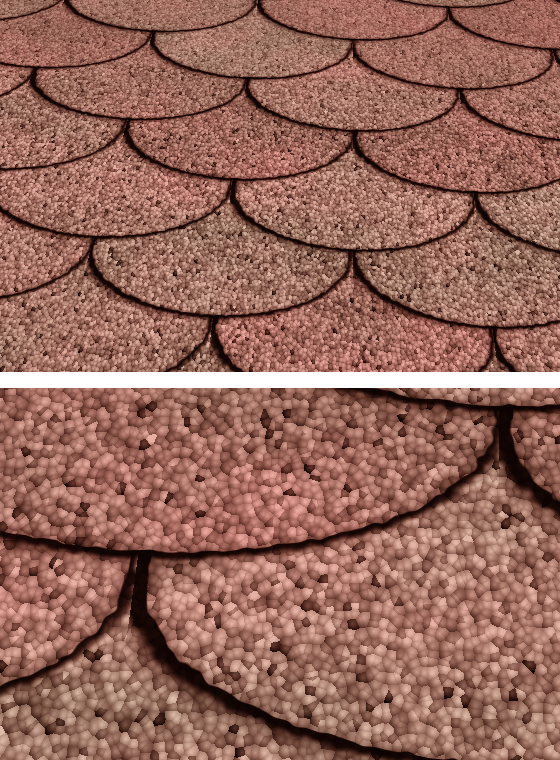
Top: the whole. Bottom: its middle third, enlarged.
Give the GLSL for this pattern, as a Shadertoy shader.

```glsl
// Rounded red roof shingles with mineral granules, receding in perspective.

float hash(vec2 p) {
    vec3 q = fract(p.xyx * vec3(0.1031, 0.1030, 0.0973));
    q += dot(q, q.yzx + 33.33);
    return fract((q.x + q.y) * q.z);
}

float noise(vec2 p) {
    vec2 i = floor(p), f = fract(p);
    f = f * f * (3.0 - 2.0 * f);
    return mix(mix(hash(i), hash(i + vec2(1, 0)), f.x),
               mix(hash(i + vec2(0, 1)), hash(i + vec2(1, 1)), f.x), f.y);
}

// Canvas point (heights, y up) to roof: x in shingle widths, y in rows downwards.
vec2 roofPlane(vec2 p) {
    float x = (p.x - 0.949) / 0.5386;
    float y = 1.0 - p.y - 0.0265 * x;
    float row = (y - 0.1137) / (0.1027 + 0.0569 * y);
    return vec2(x * (1.0 - 0.0569 * row), row);
}

// Signed distance to a tab: straight sides above a half circle.
float tabDistance(vec2 q) {
    return length(vec2(q.x, max(q.y - 0.05, 0.0) * 0.557)) - 0.487;
}

// Tone of the nearest granule, lit from the upper right.
float granules(vec2 p) {
    vec2 cell = floor(p), nearest = vec2(0), id = vec2(0);
    float best = 9.0;
    for (int j = -1; j <= 1; j++)
    for (int i = -1; i <= 1; i++) {
        vec2 c = cell + vec2(i, j);
        vec2 toPoint = p - c - vec2(hash(c), hash(c + 57.0));
        float d = dot(toPoint, toPoint);
        if (d < best) { best = d; nearest = toPoint; id = c; }
    }
    float h = hash(id + 113.0), rare = hash(id + 191.0);
    float tone = 0.17 + 0.36 * (h - 0.5) - 0.36 * sqrt(best);
    tone += 0.16 * dot(nearest, vec2(0.6, -0.8));
    return tone - 0.3 * step(rare, 0.07) + 0.2 * step(0.994, rare);
}

void mainImage(out vec4 fragColor, in vec2 fragCoord) {
    vec2 roof = roofPlane(fragCoord / iResolution.y);
    float blur = 3.0 * (1.0 - 0.0569 * roof.y) / iResolution.y;
    float row = floor(roof.y);

    vec2 grainPos = vec2(roof.x, roof.y * 0.24) * 85.0;
    float roughness = (noise(grainPos * 0.8) - 0.5) * 0.012;

    // Layer the rows from the lowest sheet up to the topmost tab.
    float light = 0.5, tabTone = 0.5, redness = 0.5;
    for (int k = 2; k >= -1; k--) {
        float tabRow = row + float(k);
        float along = roof.x + 0.5 * mod(tabRow, 2.0);
        vec2 id = vec2(floor(along), tabRow) + 40.0;
        vec2 q = vec2(fract(along) - 0.5, roof.y - tabRow);
        q += (vec2(hash(id), hash(id + 7.0)) - 0.5) * vec2(0.012, 0.05);

        float d = tabDistance(q) + roughness;
        float cover = 1.0 - smoothstep(-blur, blur, d);

        // Dark cut edge, then a softer shadow thrown to the lower left.
        float nearEdge = tabDistance(q + vec2(0.007, 0.0)) + roughness;
        float farEdge = tabDistance(q + vec2(0.025, -0.05));
        float shadow = mix(0.16, 1.0, smoothstep(0.01, 0.032, nearEdge))
                     * mix(0.68, 1.0, smoothstep(-0.01, 0.04, farEdge));
        float rim = 1.0 - 0.22 * smoothstep(-0.028, 0.0, d);

        light = mix(light * shadow, rim, cover);
        tabTone = mix(tabTone, hash(id + 13.0), cover);
        redness = mix(redness, hash(id + 29.0), cover);
    }

    // Weathered patches; the grain softens with distance.
    float patches = 0.6 * noise(roof * vec2(3.0, 1.6) + 20.0)
                  + 0.4 * noise(roof * vec2(9.0, 4.0) + 50.0);
    float contrast = mix(0.55, 1.0, smoothstep(-1.0, 3.0, roof.y));
    float tone = 0.74 + contrast * granules(grainPos + 300.0);
    tone += 0.07 * (tabTone - 0.5) + 0.12 * (patches - 0.5);
    tone = clamp(tone * light, 0.06, 1.05);

    vec3 color = vec3(0.85, 0.66, 0.61) * pow(vec3(tone), vec3(1.0, 1.4, 1.55));
    float red = clamp(0.6 * redness + 0.8 * patches - 0.2, 0.0, 1.0);
    color *= mix(vec3(0.96, 1.05, 1.01), vec3(1.04, 0.94, 0.96), red);
    fragColor = vec4(color, 1.0);
}
```
